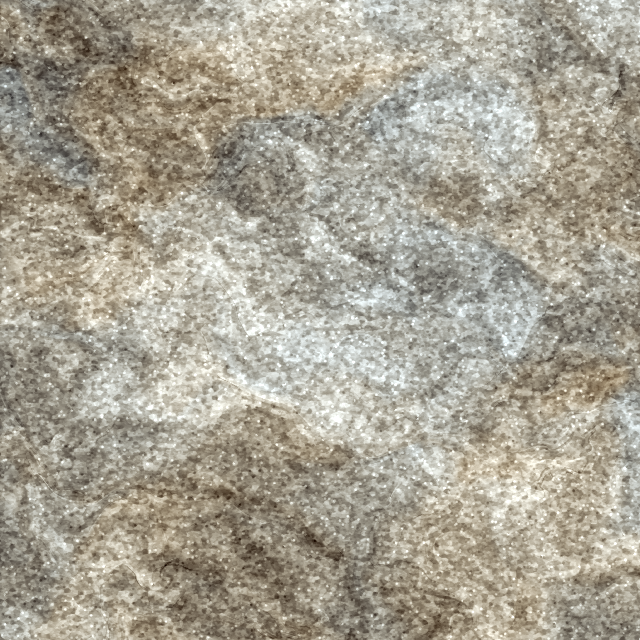
Write a Shadertoy shader that draws this texture.

```glsl
vec3 hash3(vec2 p) {
    vec3 q = fract(p.xyx * vec3(.1031, .1030, .0973));
    q += dot(q, q.yzx + 33.33);
    return fract((q.xxy + q.yzz) * q.zyx);
}

// Cellular noise: x = blended cell value, y = nearest distance, z = nearest cell value
vec3 cells(vec2 p) {
    vec2 base = floor(p);
    float total = 0., weights = 0., nearest = 9., id = 0.;
    for (int y = -1; y <= 1; y++)
    for (int x = -1; x <= 1; x++) {
        vec2 cell = base + vec2(x, y);
        vec3 rnd = hash3(cell);
        vec2 toSeed = cell + rnd.xy - p;
        float d2 = dot(toSeed, toSeed);
        float w = exp(-8. * d2);
        total += w * rnd.z;
        weights += w;
        if (d2 < nearest) { nearest = d2; id = rnd.z; }
    }
    return vec3(total / weights, sqrt(nearest), id);
}

// Fractal sum of cellular noise, centred on zero
float layered(vec2 p, int octaves) {
    float sum = 0., amp = .5;
    for (int i = 0; i < octaves; i++) {
        sum += amp * (cells(p).x - .5);
        p = p * 2.03 + vec2(17.3, 9.1);
        amp *= .5;
    }
    return sum;
}

// Raised slabs and smaller flakes with ragged borders
float plates(vec2 p) {
    float slab = layered(p * vec2(3., 4.5) + 3., 6);
    float flake = layered(p * vec2(7., 11.) + 40., 5);
    return .6 * smoothstep(-.008, .008, slab - .01)
         + .4 * smoothstep(-.012, .012, flake - .05);
}

float segment(vec2 p, vec2 a, vec2 b) {
    vec2 ab = b - a;
    return length(p - a - ab * clamp(dot(p - a, ab) / dot(ab, ab), 0., 1.));
}

void mainImage(out vec4 fragColor, in vec2 fragCoord) {
    vec2 uv = fragCoord / iResolution.y;

    // Warped, slightly tilted bedding of the rock
    vec2 warp = vec2(layered(uv * 5., 3), layered(uv * 5. + 31., 3));
    vec2 stone = uv + .25 * warp + vec2(0., .12 * uv.x);

    // Broad stains, mottling and fine grain
    float stain = layered(stone * vec2(2.5, 4.) + 7., 4);
    float mottle = layered(stone * vec2(22., 34.) + 70., 3);
    float grain = layered(uv * vec2(130., 170.), 2);
    float tone = .627 + .5 * stain + .42 * mottle + .62 * grain;
    tone += .025 * sin(uv.y * 15. + uv.x * 2. + 2.5) + .04 * smoothstep(.7, 1., uv.y) - .01;

    // Plates with lit upper rims and shaded lower rims
    float height = plates(stone);
    float rim = height - plates(stone + vec2(-.0015, .004));
    float chipped = smoothstep(-.08, .12, layered(uv * 9. + 55., 2));
    tone += .13 * (height - .41) + .2 * rim * chipped;

    // Pale broken vein
    float vein = segment(uv + .03 * warp, vec2(.495, .622), vec2(.664, .538));
    tone += .13 * smoothstep(.006, .001, vein) * smoothstep(-.12, .08, mottle);

    // Mineral sparkles and dark pits
    vec3 speck = cells(uv * 115. + 12.);
    float dot1 = smoothstep(.36, .1, speck.y);
    tone += dot1 * (.24 * smoothstep(.78, .88, speck.z) - .16 * smoothstep(.16, .08, speck.z));

    // Brown to cream ramp with warm and grey drifts
    vec3 umber = vec3(.45, .41, .35), sand = vec3(.63, .60, .53), cream = vec3(.83, .82, .77);
    vec3 color = tone < .6
        ? mix(umber, sand, (tone - .41) / .19)
        : mix(sand, cream, (tone - .6) / .215);
    float rust = layered(stone * vec2(4., 6.) + 90., 3);
    color += rust * vec3(.12, 0., -.14);

    fragColor = vec4(clamp(color, 0., 1.), 1.);
}
```
